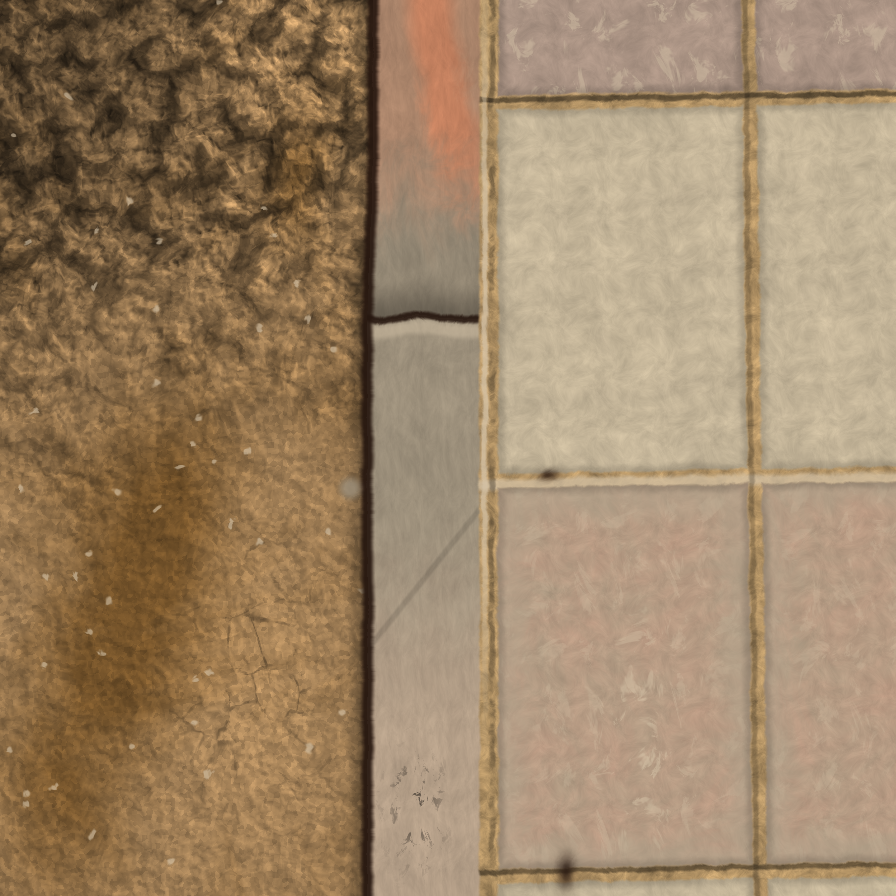
Write a Shadertoy shader that draws this texture.

```glsl
// Bare soil beside a worn kerb and a pavement of weathered stone slabs.

const float KERB_RIGHT = 0.535;
const float KERB_JOINT = 0.645;
const vec3 ROW_JOINTS = vec3(0.889, 0.467, 0.026);
const float JOINT_HALF = 0.008;
const vec3 SOIL_DRY = vec3(0.61, 0.48, 0.325);
const vec3 SOIL_DAMP = vec3(0.455, 0.325, 0.165);
const vec3 SHADOW = vec3(0.15, 0.09, 0.06);
const vec3 STONE_PALE = vec3(0.765, 0.705, 0.595);
const vec3 STONE_PINK = vec3(0.705, 0.595, 0.505);
const vec3 STONE_MAUVE = vec3(0.665, 0.575, 0.515);
const vec3 MORTAR = vec3(0.70, 0.575, 0.395);
const vec3 LIME = vec3(0.84, 0.77, 0.66);
const vec3 KERB_GREY = vec3(0.61, 0.56, 0.48);
const vec3 KERB_WARM = vec3(0.71, 0.625, 0.535);
const vec3 KERB_RED = vec3(0.80, 0.50, 0.36);

vec2 hash2(vec2 p) {
  vec3 q = fract(p.xyx * vec3(0.1031, 0.1030, 0.0973));
  q += dot(q, q.yzx + 33.33);
  return fract((q.xx + q.yz) * q.zy);
}

// Cellular noise: nearest distance, gap to the next cell, random id
vec3 cells(vec2 p) {
  vec3 c = vec3(9, 9, 0);
  for (int k = 0; k < 9; k++) {
    vec2 cell = floor(p) + vec2(k % 3 - 1, k / 3 - 1);
    vec2 rnd = hash2(cell);
    float d = length(cell + rnd - p);
    if (d < c.x) c = vec3(d, c.x, fract(rnd.x * 57.0));
    else c.y = min(c.y, d);
  }
  return vec3(c.x, c.y - c.x, c.z);
}

// Layered, warped sines in about -1..1
float waves(vec2 p) {
  float sum = 0.0, amp = 0.6;
  for (int i = 0; i < 6; i++) {
    p = mat2(0.8, 0.6, -0.6, 0.8) * p * 1.75 + 0.8 * sin(p.yx * 1.2) + 2.3;
    sum += amp * sin(p.x) * cos(p.y);
    amp *= 0.72;
  }
  return sum;
}

float band(float d, float halfWidth) {
  return 1.0 - smoothstep(halfWidth * 0.4, halfWidth * 1.6, abs(d));
}

float blob(vec2 p, float x, float y, float w, float h) {
  vec2 q = (p - vec2(x, y)) / vec2(w, h);
  return exp(-dot(q, q));
}

float clodHeight(vec2 p) {
  float h = 0.0, amp = 1.0;
  p *= 26.0;
  for (int i = 0; i < 4; i++) {
    h += amp * (1.0 - cells(p).x);
    amp *= 0.56;
    p = p * 2.0 + 17.0;
  }
  return h;
}

vec3 soil(vec2 p) {
  vec2 w = p + 0.007 * vec2(waves(p * 19.0), waves(p * 19.0 + 40.0));
  float broad = waves(p * 9.0);
  float rough = smoothstep(0.38, 0.78, p.y + 0.09 * broad - 0.45 * max(p.x - 0.16, 0.0));
  float damp = blob(p, 0.19, 0.43, 0.08, 0.13) + blob(p, 0.13, 0.27, 0.08, 0.12)
    + 0.8 * blob(p, 0.05, 0.1, 0.07, 0.1) + 0.6 * blob(p, 0.33, 0.8, 0.03, 0.07);
  float crust = blob(p, 0.28, 0.24, 0.09, 0.17);
  vec3 col = mix(SOIL_DRY, SOIL_DAMP, clamp(damp + 0.22 * broad, 0.0, 1.0));
  col *= 1.0 + 0.12 * crust + 0.16 * blob(p, 0.31, 0.95, 0.09, 0.1);
  col *= 1.0 - 0.33 * rough * blob(p, 0.03, 0.95, 0.25, 0.36);
  // Clods lit from the upper right
  float h = clodHeight(w);
  float relief = h - clodHeight(w + 0.004);
  col *= 1.0 - relief * mix(0.35, 1.15, rough);
  col *= 1.0 - 0.5 * rough * (1.0 - smoothstep(0.85, 1.25, h));
  // Drying cracks, grit and pale chips
  float crack = 1.0 - smoothstep(0.02, 0.1, cells(w * 23.0).y);
  col *= 1.0 - 0.28 * crack * crust * smoothstep(-0.3, 0.4, waves(p * 26.0));
  col *= 0.92 + 0.16 * cells(p * 190.0).z;
  vec3 chip = cells(w * 48.0);
  return mix(col, LIME, 0.6 * step(0.96, chip.z) * (1.0 - smoothstep(0.1, 0.24, chip.x)));
}

vec3 kerb(vec2 p) {
  float mottled = waves(p * vec2(34, 22));
  float y = p.y + 0.03 * mottled;
  vec3 col = mix(KERB_WARM, KERB_GREY, smoothstep(0.16, 0.46, y));
  // Reddened upper stone
  float red = smoothstep(0.7, 0.86, y);
  float stain = band(p.x - 0.53 + 0.05 * smoothstep(0.72, 1.0, y), 0.024);
  vec3 upper = mix(KERB_GREY * 0.95, KERB_RED, red * (0.4 + 0.45 * stain));
  col = mix(col, upper, step(KERB_JOINT, p.y));
  col *= 1.0 + 0.045 * mottled + 0.035 * waves(p * vec2(190, 65));
  // Scratch and pits
  col *= 1.0 - 0.12 * band(p.y - 0.3 - 1.25 * (p.x - 0.43), 0.005);
  float pits = smoothstep(0.35, 0.9, waves(p * vec2(110, 65)));
  col *= 1.0 - 0.5 * pits * blob(p, 0.464, 0.1, 0.028, 0.055);
  // End joint with a bright lip below
  float d = p.y - KERB_JOINT - 0.003 * sin(p.x * 70.0) - 0.002 * mottled;
  col = mix(col, LIME, 0.45 * band(d + 0.013, 0.007));
  col *= 1.0 - 0.3 * step(0.0, d) * (1.0 - smoothstep(0.0, 0.05, d));
  return mix(col, SHADOW, 0.9 * band(d, 0.004));
}

vec3 paving(vec2 p) {
  float mottled = waves(p * 24.0), fine = waves(p * 85.0);
  vec2 w = p + 0.0018 * vec2(waves(p * 40.0), waves(p * 40.0 + 20.0));
  float side = w.x - 0.849 + 0.014 * w.y;
  vec3 rows = w.y - ROW_JOINTS - 0.018 * (w.x - 0.77);
  vec3 gaps = abs(rows), above = step(0.0, rows);
  float edge = min(min(abs(side), w.x - 0.548), min(gaps.x, min(gaps.y, gaps.z)));
  float pink = above.z - above.y;
  vec3 col = mix(STONE_PALE, STONE_PINK, pink * (0.9 + 0.25 * mottled));
  col = mix(col, STONE_MAUVE, above.x);
  // Blotches, pale veins and bleached rims
  col *= 1.0 + 0.045 * mottled + 0.05 * fine;
  float vein = smoothstep(0.25, 0.85, waves(p * vec2(52, 37) + 8.0));
  float streak = blob(p, 0.715, 0.17, 0.035, 0.11);
  col = mix(col, LIME, vein * (0.12 + 0.32 * above.x + 0.12 * pink + 0.4 * streak));
  float rim = 1.0 - smoothstep(0.015, 0.06, edge + 0.01 * mottled);
  col = mix(col, KERB_GREY * 1.14, 0.45 * pink * rim);
  col *= 0.86 + 0.14 * smoothstep(0.009, 0.02, edge);
  // Sandy mortar, limed along the middle row, shaded along the others
  vec3 fill = MORTAR * (1.0 + 0.13 * fine + 0.1 * mottled);
  fill = mix(fill, LIME, 0.7 * band(rows.y + 0.004, 0.006));
  fill *= 1.0 - 0.45 * band(rows.x - 0.003, 0.003) - 0.4 * band(rows.z - 0.005, 0.003);
  fill *= 1.0 - 0.22 * band(side + 0.004, 0.003);
  col = mix(fill, col, smoothstep(-0.002, 0.002, edge - JOINT_HALF));
  // Lime line against the kerb, and dark specks
  col = mix(col, LIME, 0.75 * band(w.x - 0.541, 0.003) * band(p.y - 0.61, 0.31));
  col *= 1.0 - 0.32 * band(w.x - 0.549, 0.003) * smoothstep(-0.5, 0.4, mottled);
  float specks = blob(w, 0.632, 0.028, 0.009, 0.018) + blob(w, 0.613, 0.47, 0.01, 0.006);
  return mix(col, SHADOW, 0.8 * specks);
}

void mainImage(out vec4 fragColor, in vec2 fragCoord) {
  vec2 p = fragCoord / iResolution.xy;
  float wobble = 0.0015 * waves(vec2(3.0, p.y * 30.0));
  float gap = p.x - 0.41 - 0.006 * smoothstep(0.62, 0.85, p.y) - wobble;
  vec3 col = gap < 0.0 ? soil(p) : kerb(p);
  col = mix(col, paving(p), smoothstep(-0.002, 0.002, p.x - KERB_RIGHT - wobble));
  // Dark gap, the shade beside it and a lodged pebble
  col *= 1.0 - 0.35 * smoothstep(-0.03, 0.0, gap) * step(gap, 0.0);
  col = mix(col, SHADOW, 0.92 * band(gap, 0.006));
  col = mix(col, KERB_GREY, 0.8 * band(length(p - vec2(0.391, 0.455)), 0.011));
  fragColor = vec4(clamp(col, 0.0, 1.0), 1.0);
}
```
